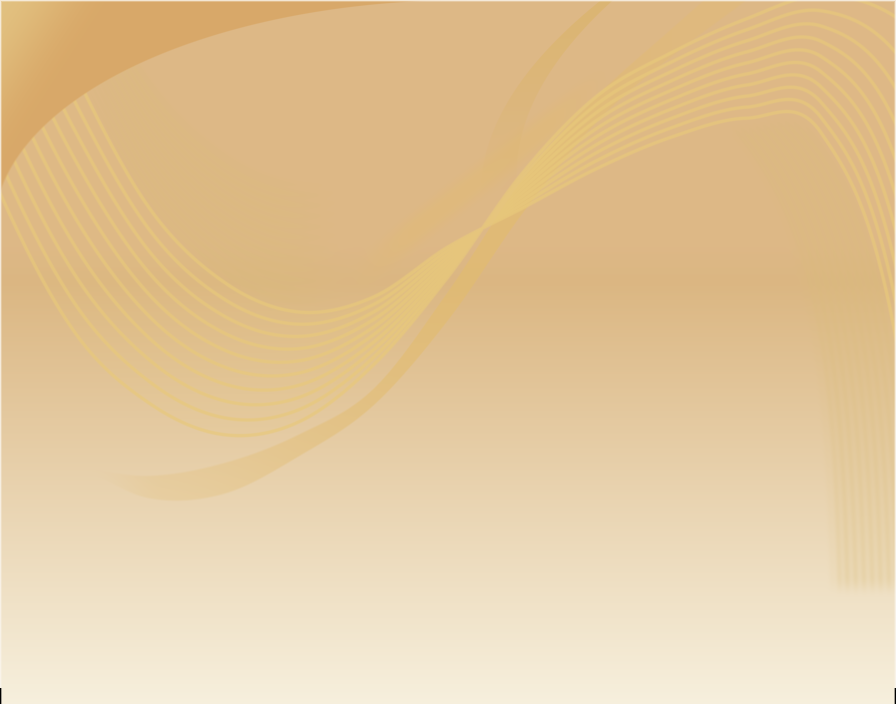
Give the GLSL for this background, as a WebGL 2 fragment shader.

```glsl
#version 300 es
precision highp float;
// Warm sand gradient with a bundle of gold wave lines, translucent ribbons
// and a curved corner. Waves are Catmull-Rom height curves over even knots;
// one unit is a twelfth of the canvas width, with y running down from the top.

uniform vec2 u_resolution;
out vec4 fragColor;

const vec2 SIZE = vec2(12.0, 9.41);
const int LINES = 10;
const vec3 SAND = vec3(0.867, 0.720, 0.527);
const vec3 DUNE = vec3(0.858, 0.715, 0.510);
const vec3 CREAM = vec3(0.965, 0.938, 0.866);
const vec3 GOLD = vec3(0.885, 0.735, 0.430);
const vec3 LINE_GOLD = vec3(0.908, 0.785, 0.480);
const vec3 OLIVE = vec3(0.850, 0.735, 0.470);
const vec3 AMBER = vec3(0.848, 0.660, 0.410);
const vec3 HONEY = vec3(0.885, 0.755, 0.500);
const vec3 PAPER = vec3(0.98, 0.96, 0.93);

// Knot heights, one unit apart, starting at x = -1
const float INNER[15] = float[15](-3.9, -1.25, 0.97, 2.78, 3.77, 4.17, 3.97,
    3.3, 2.78, 2.25, 1.83, 1.58, 1.78, 4.53, 12.5);
const float OUTER[15] = float[15](0.0, 2.58, 4.44, 5.39, 5.81, 5.64, 4.88,
    3.7, 2.31, 1.28, 0.7, 0.25, -0.06, 0.23, 1.25);
const float RIBBON_TOP[15] = float[15](6.2, 6.2, 6.25, 6.36, 6.19, 5.81, 5.2,
    3.9, 2.4, 1.28, 0.38, -0.5, -1.4, -2.3, -3.2);
const float RIBBON_LOW[15] = float[15](6.2, 6.2, 6.25, 6.66, 6.6, 6.1, 5.42,
    4.28, 2.85, 1.62, 0.75, 0.0, -0.8, -1.7, -2.6);

float curve(float knots[15], float x) {
    int i = int(clamp(floor(x), 0.0, 11.0)) + 1;
    float t = x - float(i - 1);
    float a = knots[i], b = knots[i + 1];
    float m = 0.5 * (b - knots[i - 1]), n = 0.5 * (knots[i + 2] - a);
    return a + t * (m + t * (3.0 * (b - a) - 2.0 * m - n + t * (2.0 * (a - b) + m + n)));
}

// Soft coverage of v between two limits
float band(float v, float low, float high, float soft) {
    return smoothstep(low - soft, low + soft, v) * (1.0 - smoothstep(high - soft, high + soft, v));
}

float stripes(float v, float count) {
    return 0.8 + 0.2 * cos(6.28318 * count * v);
}

vec3 backdrop(float y) {
    vec3 upper = mix(SAND, DUNE, smoothstep(3.2, 3.8, y));
    return mix(upper, CREAM, clamp((y - 3.8) / (SIZE.y - 3.8), 0.0, 1.0));
}

// Faint striped veils beside both ends of the wave
float leftVeil(vec2 p, float inner) {
    float rise = inner - p.y;
    return band(rise, 0.0, 1.7, 0.2) * band(p.x, 1.3, 4.2, 0.6) * stripes(rise, 7.0);
}

float rightVeil(vec2 p, float inner, float aa) {
    float edge = 11.17 - 1.33 * exp(-(p.y - 1.87) / 1.72);
    float side = smoothstep(edge - 0.08, edge + 0.2, p.x);
    float top = smoothstep(inner - aa, inner + 0.3, p.y);
    return side * top * (1.0 - smoothstep(7.7, 8.0, p.y)) * stripes(p.x - edge, 9.0);
}

// Sheet sweeping down from the top edge
float sheet(vec2 p, float aa) {
    float left = 6.44 + 0.242 * pow(2.58 - p.y, 2.0);
    float right = 6.92 + 0.236 * pow(2.34 - p.y, 2.0);
    return band(p.x, left, right, aa) * (1.0 - smoothstep(0.0, 2.9, p.y));
}

float waveLines(vec2 p, vec2 ends, vec2 slopes, float aa) {
    float cover = 0.0;
    for (int i = 0; i < LINES; i++) {
        float t = float(i) / float(LINES - 1);
        float slope = mix(slopes.x, slopes.y, t);
        float d = abs(p.y - mix(ends.x, ends.y, t)) / sqrt(1.0 + slope * slope);
        cover = max(cover, 1.0 - smoothstep(max(0.022 - aa, 0.0), 0.022 + aa, d));
    }
    return cover;
}

vec3 corner(vec3 base, vec2 p, float aa) {
    float r = length((p - vec2(6.25, 3.05)) / vec2(6.33, 3.05));
    float mask = smoothstep(1.0 - aa / 4.0, 1.0 + aa / 4.0, r) * step(p.x, 6.25) * step(p.y, 3.05);
    vec3 tint = mix(HONEY, AMBER, smoothstep(0.0, 1.0, p.x / 1.5 + p.y / 2.3));
    return mix(base, tint, mask);
}

void main() {
    vec2 uv = gl_FragCoord.xy / u_resolution;
    vec2 p = vec2(uv.x, 1.0 - uv.y) * SIZE;
    float aa = SIZE.x / u_resolution.x;
    const float h = 0.01;
    vec2 ends = vec2(curve(OUTER, p.x), curve(INNER, p.x));
    vec2 slopes = (vec2(curve(OUTER, p.x + h), curve(INNER, p.x + h)) - ends) / h;
    vec3 color = backdrop(p.y);

    // Veils and broad translucent ribbons
    color = mix(color, OLIVE, 0.35 * leftVeil(p, ends.y));
    color = mix(color, OLIVE, 0.32 * rightVeil(p, ends.y, aa));
    float streak = band(p.y + 0.78 * (p.x - 4.69) - 3.75, -0.2, 0.2, 0.16);
    color = mix(color, GOLD, 0.38 * streak * band(p.x, 5.1, 7.8, 0.5));
    color = mix(color, GOLD - 0.03, 0.6 * sheet(p, aa));
    float ribbon = band(p.y, curve(RIBBON_TOP, p.x), curve(RIBBON_LOW, p.x), 1.5 * aa);
    color = mix(color, GOLD, ribbon * mix(0.22, 0.65, smoothstep(1.5, 6.5, p.x))
        * smoothstep(1.2, 2.2, p.x) * (1.0 - 0.5 * smoothstep(7.0, 9.5, p.x)));

    // Wave bundle, densest where its lines cross
    float fill = band(p.y, min(ends.x, ends.y), max(ends.x, ends.y), 1.5 * aa);
    float core = exp(-pow((p.x - 6.2) / 1.3, 2.0));
    color = mix(color, LINE_GOLD, fill * (0.1 + 0.35 * core) * (1.0 - 0.6 * smoothstep(8.0, 10.0, p.x)));
    color = mix(color, LINE_GOLD, 0.7 * waveLines(p, ends, slopes, aa));
    color = corner(color, p, aa);

    // Pale hairline frame with dark ticks at its feet
    float side = min(p.x, SIZE.x - p.x);
    float frame = 1.0 - smoothstep(0.008, 0.028, min(side, p.y));
    color = mix(color, PAPER, 0.8 * frame);
    float tick = (1.0 - smoothstep(0.008, 0.028, side)) * step(9.19, p.y);
    fragColor = vec4(color * (1.0 - tick), 1.0);
}
```
